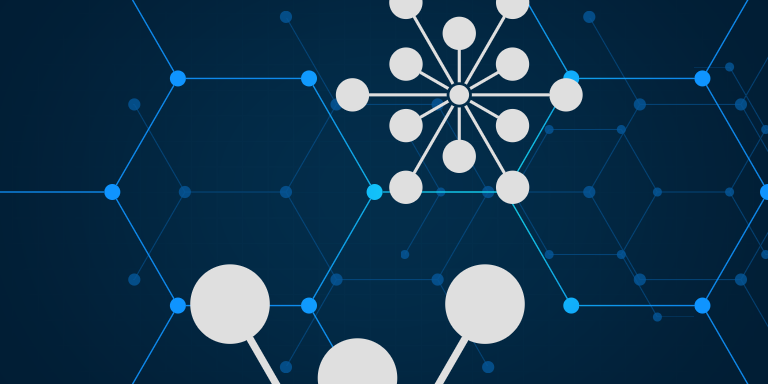
This background is drawn by a Shadertoy shader. Its source:

```glsl
const vec3 EDGE_COLOR = vec3(0.005, 0.115, 0.205);
const vec3 CENTER_COLOR = vec3(0.01, 0.175, 0.29);
const vec3 DIM_COLOR = vec3(0.02, 0.34, 0.60);
const vec3 BRIGHT_COLOR = vec3(0.06, 0.58, 1.0);
const vec3 GLOW_COLOR = vec3(0.08, 0.86, 0.96);
const vec3 DISC_COLOR = vec3(0.875);

const vec2 MIDDLE = vec2(1.0, 0.5);
const vec2 GLOW_CENTER = vec2(1.25, 0.5);
const float GLOW_RADIUS = 0.65;
const float GRID_STEP = 0.0665;
const float GRID_STRENGTH = 0.012;

// Molecule proportions, relative to the long spoke
const float SHORT_SPOKE = 0.576;
const float DISC_RADIUS = 0.156;
const float HUB_RADIUS = 0.092;
const float RING_RADIUS = 0.118;
const float SPOKE_HALF_WIDTH = 0.0145;

struct Lattice {
    vec2 center;       // center of one hexagon
    float side;
    float nodeRadius;
    float halfWidth;   // of the lines
    float twistX;      // axis of the point-symmetric gaps
    float startX;      // left limit of the middle row
    float outerStartX; // left limit of the outer rows
};

const Lattice BRIGHT = Lattice(vec2(0.634, 0.5), 0.3415, 0.0208, 0.0018, 1.146, -1.0, -1.0);
const Lattice DIM_LARGE = Lattice(vec2(1.008, 0.5), 0.2633, 0.0158, 0.0014, 1.404, 0.349, 0.6);
const Lattice DIM_SMALL = Lattice(vec2(1.524, 0.5), 0.188, 0.0117, 0.0014, 1.806, 1.055, 1.55);

float coverage(float dist) {
    return clamp(0.5 - dist * iResolution.y, 0.0, 1.0);
}

// Offset from the nearest hexagon center, for unit sides
vec2 hexOffset(vec2 p) {
    vec2 period = vec2(3.0, sqrt(3.0));
    vec2 a = mod(p + 0.5 * period, period) - 0.5 * period;
    vec2 b = mod(p, period) - 0.5 * period;
    return dot(a, a) < dot(b, b) ? a : b;
}

// Keeps only part of the lattice, so that it looks unfinished
float present(vec2 p, Lattice net, float margin) {
    float dy = p.y - net.center.y;
    float twist = (p.x - net.twistX) * sign(dy);
    bool outer = abs(dy) > 0.866 * net.side + margin;
    bool gap = p.x < net.outerStartX || (twist > -1.03 * net.side && twist < 0.0);
    bool beyond = abs(dy) > 1.715 * net.side + 1.3 * margin;
    bool before = p.x < net.startX - margin;
    return (outer && gap) || beyond || before ? 0.0 : 1.0;
}

// x: line coverage, y: node coverage
vec2 latticeMask(vec2 p, Lattice net) {
    vec2 h = abs(hexOffset((p - net.center) / net.side));
    float edge = 0.866 - max(h.y, 0.866 * h.x + 0.5 * h.y);
    float node = min(distance(h, vec2(1.0, 0.0)), distance(h, vec2(0.5, 0.866)));
    float line = coverage(edge * net.side - net.halfWidth);
    float dots = coverage(node * net.side - net.nodeRadius);
    return vec2(line * present(p, net, net.halfWidth), dots * present(p, net, net.nodeRadius));
}

// Twelve spokes with discs, alternately long and short
vec3 drawMolecule(vec3 color, vec2 p, vec2 center, float size) {
    vec2 q = (p - center) / size;
    float shape = 1e3;
    for (int i = 0; i < 12; i++) {
        float angle = radians(30.0) * float(i);
        vec2 tip = vec2(cos(angle), sin(angle)) * (i % 2 == 0 ? 1.0 : SHORT_SPOKE);
        float along = clamp(dot(q, tip) / dot(tip, tip), 0.0, 1.0);
        shape = min(shape, length(q - along * tip) - SPOKE_HALF_WIDTH);
        shape = min(shape, distance(q, tip) - DISC_RADIUS);
    }
    float r = length(q);
    color = mix(color, DISC_COLOR, coverage(shape * size));
    color = mix(color, CENTER_COLOR, coverage((r - RING_RADIUS) * size));
    return mix(color, DISC_COLOR, coverage((r - HUB_RADIUS) * size));
}

void mainImage(out vec4 fragColor, in vec2 fragCoord) {
    vec2 p = fragCoord / iResolution.y;

    // Backdrop with a faint grid
    float vignette = smoothstep(0.1, 1.1, length((p - MIDDLE) * vec2(0.9, 1.1)));
    vec3 color = mix(CENTER_COLOR, EDGE_COLOR, vignette);
    vec2 cell = abs(fract(p / GRID_STEP) - 0.5) * GRID_STEP;
    float grid = coverage(min(cell.x, cell.y) - 0.001);
    color += GRID_STRENGTH * grid * (1.0 - vignette) * vec3(0.3, 1.0, 1.2);

    // Dim lattices
    vec2 large = latticeMask(p, DIM_LARGE);
    vec2 small = latticeMask(p, DIM_SMALL);
    color = mix(color, DIM_COLOR, 0.6 * max(large.x, small.x));
    color = mix(color, DIM_COLOR, 0.8 * max(large.y, small.y));

    // Bright lattice, turning cyan near the glow
    vec2 bright = latticeMask(p, BRIGHT);
    float glow = 1.0 - smoothstep(0.0, GLOW_RADIUS, distance(p, GLOW_CENTER));
    vec3 brightColor = mix(BRIGHT_COLOR, GLOW_COLOR, glow);
    color = mix(color, brightColor, max(0.9 * bright.x, bright.y));

    // Molecules
    color = drawMolecule(color, p, vec2(1.196, 0.753), 0.278);
    color = drawMolecule(color, p, vec2(0.931, -0.367), 0.664);

    fragColor = vec4(color, 1.0);
}
```
